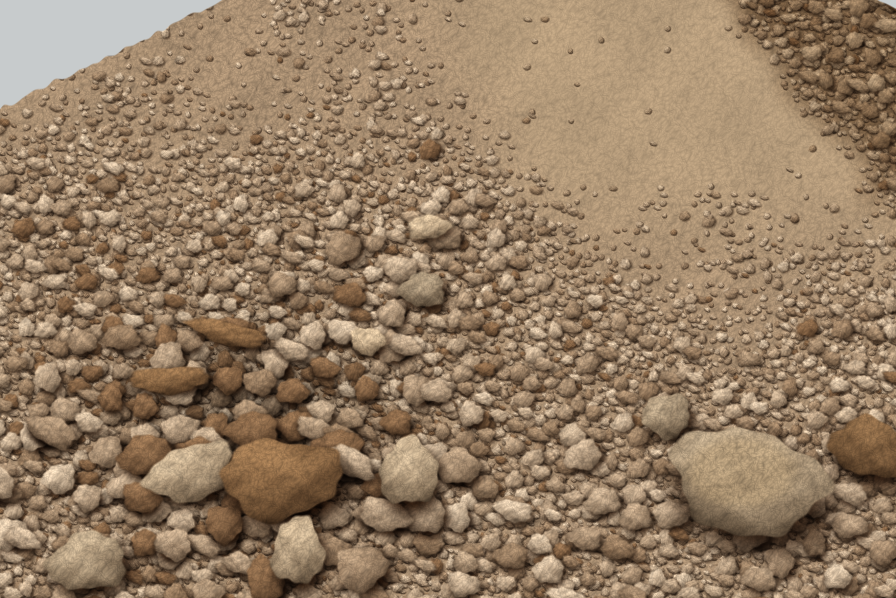
Write a WebGL 1 fragment shader that draws this texture.

```glsl
precision highp float;
// A slope of loose tan rubble with a sandy chute, under a pale grey sky.
uniform vec2 u_resolution;
float hash(vec2 p) {
  vec3 q = fract(vec3(p.xyx) * 0.1031);
  q += dot(q, q.yzx + 33.33);
  return fract((q.x + q.y) * q.z);
}
vec2 hash2(vec2 p) { return vec2(hash(p), hash(p + 71.7)); }
// Distance to the nearest scattered point, in cells.
float cellular(vec2 p) {
  float nearest = 2.0;
  for (int j = -1; j <= 1; j++)
    for (int i = -1; i <= 1; i++) {
      vec2 c = floor(p) + vec2(float(i), float(j));
      nearest = min(nearest, length(c + hash2(c) - p));
    }
  return nearest;
}
float waves(vec2 p) {
  return (sin(p.x + 1.7 * sin(p.y * 0.8)) + sin(p.y * 1.3 + 1.4 * sin(p.x * 1.1))
    + 0.6 * sin(dot(p, vec2(2.3, -1.9)))) / 2.6;
}
float blob(vec2 p, vec2 center, vec2 radii) {
  vec2 q = (p - center) / radii;
  return exp(-dot(q, q));
}
// Dark broken bank at the upper right.
float bankMask(vec2 p) {
  float edge = p.x - 1.16 - 0.85 * (1.0 - p.y) + 0.04 * waves(p * 19.0);
  return smoothstep(-0.02, 0.12, edge) * smoothstep(0.56, 0.72, p.y);
}
float sandMask(vec2 p) {
  float left = p.x - 0.74 - 0.4 * (1.0 - p.y) + 0.04 * waves(p * 17.0);
  return smoothstep(-0.13, 0.14, left) * smoothstep(0.45, 0.78, p.y) * (1.0 - bankMask(p));
}
// Heap of darker, rustier boulders at the lower left.
float heapMask(vec2 p) { return blob(p, vec2(0.42, 0.25), vec2(0.36, 0.25)); }
// How strongly large stones gather at a place.
float coarseness(vec2 p) {
  float c = mix(0.74, 0.14, smoothstep(0.05, 0.95, p.y)) + 0.5 * heapMask(p);
  c += 0.35 * blob(p, vec2(0.7, 0.57), vec2(0.22, 0.14));
  c += 0.25 * blob(p, vec2(0.05, 0.63), vec2(0.25, 0.1));
  c -= 0.2 * blob(p, vec2(1.15, 0.47), vec2(0.3, 0.15));
  c += 0.4 * bankMask(p) + 0.13 * waves(p * 15.0);
  return c * (1.0 - 0.97 * sandMask(p));
}
// Paints one rough stone (center, radii) and its shadow over the base.
vec3 paintStone(vec3 base, vec2 p, vec4 stone, float seed, vec3 tint) {
  vec2 d = p - stone.xy;
  float s = sin((seed - 0.5) * 0.9), k = sqrt(1.0 - s * s);
  vec2 q = vec2(k * d.x + s * d.y, k * d.y - s * d.x) / stone.zw;
  float a = atan(q.y, q.x);
  float r = length(q) * (1.0 + 0.08 * sin(3.0 * a + seed * 40.0)
    + 0.06 * sin(5.0 * a + seed * 91.0) + 0.03 * sin(11.0 * a + seed * 63.0));
  float dark = 0.5 + 0.3 * smoothstep(0.006, 0.03, stone.w) + 0.1 * heapMask(stone.xy);
  float shadow = 1.0 - smoothstep(0.65, 1.4, length(q + vec2(-0.12, 0.26)));
  base *= 1.0 - dark * shadow * vec3(0.9, 0.98, 1.04);
  float dome = sqrt(max(0.0, 1.0 - r * r));
  float facet = 0.22 * waves(q * 3.6 + seed * 50.0) + 0.14 * waves(q * 8.0 + seed * 23.0);
  float light = dot(vec3(q, dome), vec3(-0.16, 0.58, 0.5)) + facet;
  float shade = 0.69 + 0.5 * clamp(light, -0.75, 0.85);
  vec3 lit = tint * pow(vec3(shade), vec3(0.92, 1.0, 1.08));
  float aa = 1.3 / (u_resolution.y * min(stone.z, stone.w));
  return mix(base, lit, 1.0 - smoothstep(1.0 - aa, 1.0 + aa, r));
}
vec3 stoneTint(vec2 center, float pick) {
  vec3 tint = mix(vec3(0.58, 0.47, 0.36), vec3(0.82, 0.73, 0.62), pick);
  float rust = 0.03 + 0.35 * heapMask(center - vec2(0.0, 0.08));
  tint = mix(tint, vec3(0.53, 0.40, 0.28), step(1.0 - rust, fract(pick * 17.3)));
  return tint * (1.0 - vec3(0.18, 0.22, 0.28) * bankMask(center));
}
// Scatters stones of one size on a turned grid; later ones overlap.
vec3 scatter(vec3 base, vec2 p, float size, float threshold, float seed) {
  float s = sin(seed), k = cos(seed);
  mat2 turn = mat2(k, s, -s, k);
  vec2 cell = floor(turn * p / size);
  for (int j = 1; j >= -1; j--)
    for (int i = -1; i <= 1; i++) {
      vec2 c = cell + vec2(float(i), float(j));
      vec2 h = hash2(c + seed * 30.0 + 200.0);
      vec2 center = (c + 0.1 + 0.8 * h) * size * turn;
      float chance = smoothstep(threshold - 0.22, threshold + 0.25, coarseness(center));
      float pick = hash(c + seed * 17.0 + 300.0);
      if (fract(pick * 37.7) < chance) {
        vec2 radii = size * vec2(0.32 + 0.22 * h.y, 0.26 + 0.18 * h.x);
        vec3 tint = mix(stoneTint(center, pick), base, 0.6 * sandMask(center));
        base = paintStone(base, p, vec4(center, radii), h.x, tint);
      }
    }
  return base;
}
void main() {
  vec2 p = gl_FragCoord.xy / u_resolution.y;
  vec3 pale = vec3(0.73, 0.64, 0.52), rust = vec3(0.56, 0.42, 0.28);
  float sand = sandMask(p);
  // Sandy ground, then stones from gravel to boulders.
  vec3 col = mix(vec3(0.64, 0.54, 0.43), vec3(0.70, 0.60, 0.475), sand);
  col *= 1.0 - vec3(0.3, 0.35, 0.42) * bankMask(p) + 0.04 * waves(p * 23.0);
  col = scatter(col, p, 0.012, 0.2, 0.4);
  col = scatter(col, p, 0.021, 0.24, 1.1);
  col = scatter(col, p, 0.036, 0.45, 0.7);
  col *= 1.0 - 0.3 * blob(p, vec2(0.42, 0.29), vec2(0.2, 0.15));
  col = scatter(col, p, 0.06, 0.74, 0.25);
  col = scatter(col, p, 0.088, 0.98, 0.9);
  // Landmark boulders.
  col = paintStone(col, p, vec4(0.707, 0.515, 0.038, 0.029), 0.5, pale * 0.88);
  col = paintStone(col, p, vec4(0.717, 0.62, 0.036, 0.02), 0.6, pale * 1.08);
  col = paintStone(col, p, vec4(0.38, 0.443, 0.066, 0.019), 0.22, rust);
  col = paintStone(col, p, vec4(0.283, 0.365, 0.066, 0.022), 0.55, rust);
  col = paintStone(col, p, vec4(0.615, 0.43, 0.029, 0.023), 0.4, pale * 1.1);
  col = paintStone(col, p, vec4(1.115, 0.305, 0.04, 0.037), 0.7, pale * 0.9);
  col = paintStone(col, p, vec4(0.32, 0.21, 0.075, 0.046), 0.85, pale);
  col = paintStone(col, p, vec4(0.684, 0.21, 0.049, 0.055), 0.3, pale);
  col = paintStone(col, p, vec4(0.47, 0.2, 0.1, 0.066), 0.57, rust);
  col = paintStone(col, p, vec4(0.498, 0.078, 0.043, 0.056), 0.47, pale);
  col = paintStone(col, p, vec4(0.146, 0.06, 0.066, 0.048), 0.65, pale * 0.95);
  col = paintStone(col, p, vec4(1.455, 0.25, 0.068, 0.048), 0.15, rust * 0.9);
  col = paintStone(col, p, vec4(1.25, 0.195, 0.128, 0.088), 0.24, pale * 0.93);
  float slab = smoothstep(0.95, 0.6, length((p - vec2(1.24, 0.21)) / vec2(0.115, 0.075)));
  col = mix(col, vec3(0.68, 0.58, 0.44), 0.6 * slab);
  // Mineral grain.
  float grain = cellular(p * 230.0 + waves(p * 160.0)) * 0.5 + cellular(p * 95.0 + waves(p * 60.0)) * 0.5;
  col *= 1.0 + (0.5 - grain) * mix(0.42, 0.25, sand);
  // Sky behind the ragged ridge.
  float ridge = min(0.817 + 0.49 * p.x, 1.0 + 0.5 * (1.475 - p.x));
  ridge += 0.006 * waves(p.xx * vec2(67.0, 113.0));
  col = mix(col, vec3(0.78, 0.795, 0.80), smoothstep(-0.002, 0.002, p.y - ridge));
  gl_FragColor = vec4(clamp(col, 0.0, 1.0), 1.0);
}
```
